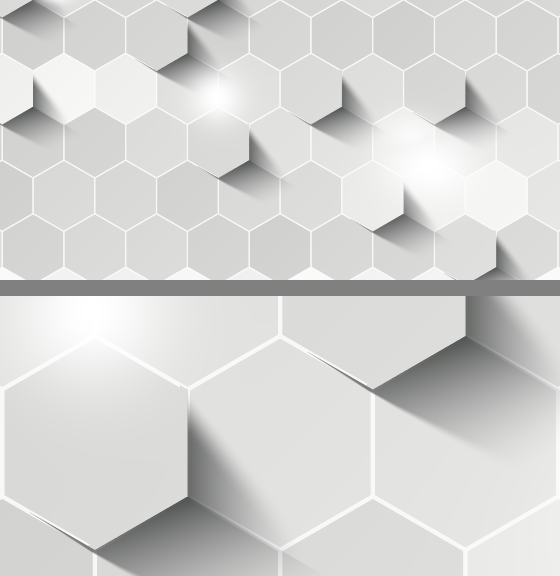
Top: the whole. Bottom: its middle third, enlarged.
Write a Shadertoy shader that draws this background.

```glsl
// Pale grey honeycomb with thin white joints; some cells stand proud and cast
// two-facet shadows to the lower right, and soft white glows lie on top.
// Units are cell widths, y running down from the top edge of the canvas.

const float ROWS_HIGH = 4.534;             // canvas height in cell widths
const vec2 SLANT_DOWN = vec2(0.5, 0.866);  // normal of the lower right side
const vec2 SLANT_LEFT = vec2(-0.5, 0.866); // normal of the lower left side

float hash(vec2 p) {
    return fract(sin(dot(p, vec2(127.1, 311.7))) * 43758.5453);
}

// Odd rows are shifted left by half a cell
vec2 cellCentre(vec2 cell) {
    return vec2(cell.x + 0.535 - 0.5 * mod(cell.y, 2.0), 0.5726 + 0.866 * cell.y);
}

// Distance to the nearest side of a hexagon, positive inside
float hexInside(vec2 q) {
    q = abs(q);
    return 0.5 - max(q.x, dot(q, SLANT_DOWN));
}

// Column and row of the hexagon that holds p
vec2 findCell(vec2 p) {
    vec2 pitch = vec2(1.0, 1.732);
    vec2 a = floor((p - cellCentre(vec2(0.0))) / pitch + 0.5) * vec2(1.0, 2.0);
    vec2 b = floor((p - cellCentre(vec2(0.0, 1.0))) / pitch + 0.5) * vec2(1.0, 2.0);
    b.y += 1.0;
    return distance(p, cellCentre(a)) < distance(p, cellCentre(b)) ? a : b;
}

// Raised cells: two sparse lattices kept inside a diagonal band, and a lone one
bool isRaised(vec2 cell) {
    float band = cell.x - 1.5 * cell.y - 1.0;
    bool inBand = band > -2.7 && band < 3.7 && cell.x > -0.5;
    bool sparse = mod(cell.x - 3.0 * cell.y - 2.0 + 0.5, 5.0) < 1.0;
    bool dense = mod(cell.x + cell.y + 1.5, 3.0) < 1.0 && mod(cell.y + 1.5, 5.0) < 1.0;
    bool lone = distance(cell, vec2(7.0, 1.0)) < 0.5;
    return (inBand && (sparse || dense)) || lone;
}

// Shadow of one raised hexagon centred at the origin
float castShadow(vec2 q, float aa) {
    float across = dot(q, SLANT_LEFT);
    float reach = dot(q, SLANT_DOWN) - 0.5;

    // Lower facet, with a thin sliver creeping under the lower left side
    float rim = 0.5 + 0.05 * clamp(reach + 0.35, 0.0, 0.5);
    float blur = aa + 0.12 * max(reach, 0.0);
    float lower = step(-0.35, reach) * (1.0 - smoothstep(rim - blur, rim + aa, across));
    lower *= pow(clamp(1.0 - max(reach, 0.0) / 0.8, 0.0, 1.0), 1.6);
    lower *= mix(0.95, 0.7, clamp(across * 2.0, 0.0, 1.0));

    // Right facet, a wedge cut by a steep diagonal
    float side = dot(q - vec2(0.5, -0.289), vec2(0.77, -0.64));
    float right = step(0.48, q.x) * smoothstep(0.0, 0.16, -side);
    right *= 0.8 * pow(clamp(1.0 - (q.x - 0.5) / 0.65, 0.0, 1.0), 1.6);

    float outside = smoothstep(-0.5 * aa, 0.5 * aa, -hexInside(q));
    return outside * mix(right, lower, smoothstep(-aa, aa, across));
}

// Soft elliptical spot
float spot(vec2 p, vec2 centre, vec2 size) {
    vec2 d = (p - centre) / size;
    return exp(-dot(d, d));
}

void mainImage(out vec4 fragColor, in vec2 fragCoord) {
    float aa = ROWS_HIGH / iResolution.y;
    vec2 p = vec2(fragCoord.x, iResolution.y - fragCoord.y) * aa;
    vec2 cell = findCell(p);
    vec2 centre = cellCentre(cell);
    vec2 q = p - centre;

    // Flat tone per cell, paler in broad drifts and along the bottom
    float tone = 0.815 + 0.05 * hash(cell);
    tone += 0.12 * spot(centre, vec2(0.7, 1.44), vec2(2.6, 0.5));
    tone += 0.12 * spot(centre, vec2(7.7, 2.85), vec2(2.6, 1.0));
    tone += 0.13 * smoothstep(4.5, 4.9, centre.y);
    tone += 0.012 * dot(q, vec2(0.7, 0.7));
    vec3 color = min(tone, 0.98) * vec3(1.0, 1.0, 0.995);

    // White joints, left off the shaded sides of raised cells
    float joint = 1.0 - smoothstep(0.012 - 0.5 * aa, 0.012 + 0.5 * aa, hexInside(q));
    if (isRaised(cell) && max(q.x, dot(q, SLANT_DOWN)) > 0.46) joint = 0.0;
    color = mix(color, vec3(0.985), 0.9 * joint);

    // Shadows from raised cells above and to the left
    float shadow = 0.0;
    for (int j = -2; j <= 0; j++) {
        for (int i = -2; i <= 1; i++) {
            vec2 source = cell + vec2(i, j);
            if (isRaised(source)) shadow = max(shadow, castShadow(p - cellCentre(source), aa));
        }
    }
    color = mix(color, vec3(0.28, 0.29, 0.285), shadow);

    // Glows: a small flare, a wide cloud with a wisp, and a corner haze
    float glow = spot(p, vec2(3.52, 1.59), vec2(0.42));
    glow = max(glow, spot(p, vec2(6.97, 2.72), vec2(0.75, 0.55)));
    glow = max(glow, 0.7 * spot(p, vec2(6.65, 2.2), vec2(0.5, 0.35)));
    glow = max(glow, 0.8 * spot(p, vec2(0.9, -0.05), vec2(0.3, 0.12)));
    fragColor = vec4(mix(color, vec3(1.0), glow), 1.0);
}
```
